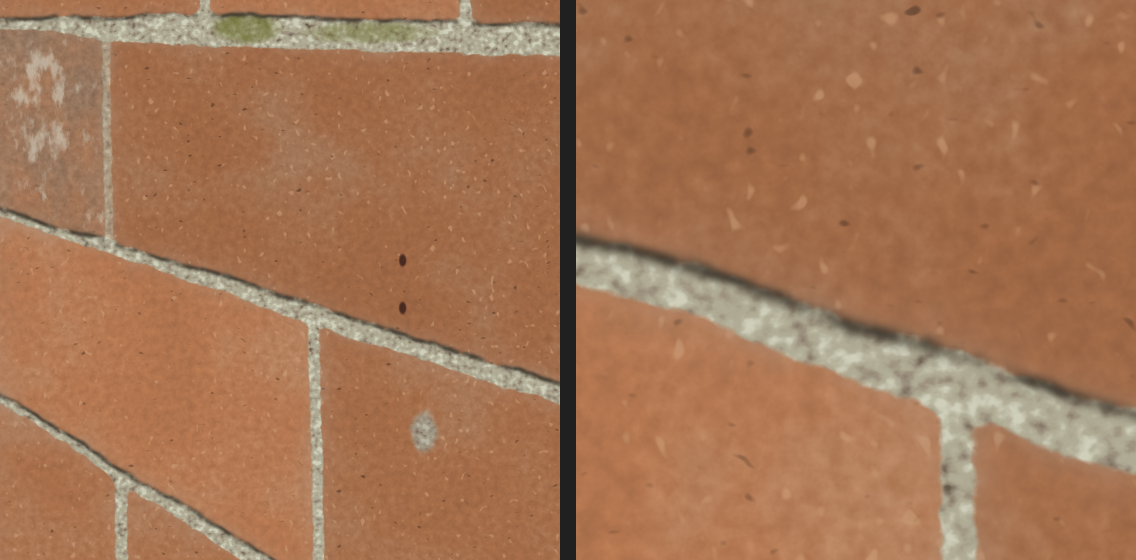
Left: the whole. Right: its middle third, enlarged.
Give the GLSL for this texture, as a Shadertoy shader.

```glsl
// Close view of worn orange brickwork with fanned, crumbly grey mortar joints.

vec2 hashGradient(vec2 p) {
    p = vec2(dot(p, vec2(127.1, 311.7)), dot(p, vec2(269.5, 183.3)));
    return 2.0 * fract(sin(p) * 43758.55) - 1.0;
}

float noise(vec2 p) {
    vec2 i = floor(p), f = fract(p);
    vec2 u = f * f * f * (f * (f * 6.0 - 15.0) + 10.0);
    vec2 e = vec2(0, 1);
    return mix(mix(dot(hashGradient(i), f), dot(hashGradient(i + e.yx), f - e.yx), u.x),
               mix(dot(hashGradient(i + e.xy), f - e.xy), dot(hashGradient(i + 1.0), f - 1.0), u.x), u.y);
}

float fbm(vec2 p) {
    float sum = 0.0, amp = 0.6;
    for (int i = 0; i < 4; i++) {
        sum += amp * noise(p);
        p = mat2(1.6, 1.2, -1.2, 1.6) * p + 7.3;
        amp *= 0.55;
    }
    return sum;
}

float smoothMin(float a, float b, float k) {
    float h = max(k - abs(a - b), 0.0) / k;
    return min(a, b) - 0.25 * h * h * k;
}

// Soft elliptical spot: 1 at its centre, 0 well outside
float spot(vec2 p, vec2 centre, vec2 radius) {
    return 1.0 - smoothstep(0.6, 1.2, length((p - centre) / radius));
}

vec3 brickColour(vec2 p, float row, float column, float jointDistance) {
    float mottle = fbm(p * 5.0 + row * 3.0);
    float grain = fbm(p * 75.0);
    vec3 colour = mix(vec3(0.67, 0.44, 0.295), vec3(0.65, 0.48, 0.36),
                      smoothstep(-0.1, 0.5, mottle + 0.4 * grain));
    colour += 0.04 * hashGradient(vec2(row, column)).x * vec3(1.0, 0.7, 0.5);
    colour *= 1.0 + 0.17 * grain + 0.1 * mottle;

    // Pale flecks and small pits
    float fleck = smoothstep(0.26, 0.5, noise(p * vec2(95, 80)) + 0.25 * mottle);
    colour = mix(colour, vec3(0.80, 0.62, 0.47), 0.55 * fleck);
    colour *= 1.0 - 0.3 * smoothstep(0.36, 0.6, noise(p * vec2(70, 110) + 31.0));

    // Lime haze beside the joints and along the left side
    float haze = 0.5 * exp(-max(jointDistance, 0.0) / 0.014) + 0.35 * exp(-p.x / 0.04);
    haze *= clamp(0.6 + 1.4 * fbm(p * 16.0), 0.0, 1.0);
    colour = mix(colour, vec3(0.68, 0.57, 0.49), haze);

    // Weathered grey brick at the upper left, with chalky streaks
    if (row == 0.0 && column < 0.0) {
        float wear = smoothstep(-0.35, 0.4, fbm(p * vec2(14, 9)) + 0.9 * (p.y - 0.75));
        colour = mix(colour, vec3(0.56, 0.46, 0.38) * (1.0 + 0.3 * grain), 0.35 + 0.5 * wear);
        float chalk = smoothstep(0.12, 0.5, fbm(p * vec2(42, 22)) + 0.25 * spot(p, vec2(0.07, 0.8), vec2(0.06, 0.14)));
        colour = mix(colour, vec3(0.79, 0.75, 0.68), 0.75 * chalk);
    }
    return colour;
}

vec3 mortarColour(vec2 p) {
    float crumbs = fbm(p * vec2(48, 60)) + 0.6 * noise(p * 120.0);
    vec3 colour = mix(vec3(0.59, 0.54, 0.47), vec3(0.69, 0.67, 0.58), smoothstep(-0.35, 0.0, crumbs));
    colour = mix(colour, vec3(0.81, 0.81, 0.73), smoothstep(0.0, 0.35, crumbs));
    return mix(colour, vec3(0.35, 0.31, 0.24), 0.8 * smoothstep(0.25, 0.6, -crumbs));
}

void mainImage(out vec4 fragColor, in vec2 fragCoord) {
    vec2 p = fragCoord / iResolution.xy;
    float soft = max(0.002, 1.2 / iResolution.y);

    // Beds fan out to the right: v counts them downwards from the top one
    float spacing = 0.335 + 0.297 * p.x;
    float v = (0.957 - 0.03 * p.x - p.y) / spacing;
    float row = floor(v);
    float bed = max(floor(v + 0.5), 0.0);
    float slope = 0.03 + 0.297 * bed;
    float aboveBed = (bed - v) * spacing / sqrt(1.0 + slope * slope);
    aboveBed += 0.008 * noise(p * 11.0) + 0.005 * noise(p * 37.0);
    float bedHalf = bed < 0.5 ? mix(0.010, 0.028, smoothstep(0.0, 0.35, p.x))
                              : mix(0.007, 0.017, smoothstep(0.0, 0.6, p.x));

    // Upright joints, shifted from row to row
    float offset = vec4(0.385, 0.207, 0.569, 0.218)[int(clamp(row + 1.0, 0.0, 3.0))];
    float period = row < 0.0 ? 0.465 : 0.85;
    float along = (p.x + 0.02 * p.y - offset) / period;
    float column = floor(along);
    float beside = (fract(along + 0.5) - 0.5) * period + 0.005 * noise(p * 24.0);
    float headDistance = abs(beside) - (row == 0.0 ? 0.007 : 0.010);
    float bedDistance = abs(aboveBed) - bedHalf;
    float d = smoothMin(bedDistance, headDistance, 0.018) + 0.005 * fbm(p * 65.0);

    // Bricks, mortar and moss on the top bed
    vec3 colour = brickColour(p, row, column, d);
    vec3 mortar = mortarColour(p);
    float moss = spot(p, vec2(0.44, 0.952), vec2(0.06, 0.03)) + 0.6 * spot(p, vec2(0.66, 0.942), vec2(0.12, 0.02));
    mortar = mix(mortar, vec3(0.43, 0.44, 0.20), moss * clamp(0.65 + fbm(p * 30.0), 0.0, 0.9));
    float faint = row == 0.0 && bedDistance > 0.004 ? 0.65 : 1.0;
    colour = mix(colour, mortar, faint * (1.0 - smoothstep(-soft, soft, d)));

    // Broken shadow under the bricks above each bed
    float shadow = exp(-pow((aboveBed - bedHalf + 0.001) / 0.0045, 2.0));
    shadow *= smoothstep(-0.4, 0.15, fbm(p * 22.0)) * smoothstep(-0.004, 0.006, headDistance);
    colour = mix(colour, vec3(0.24, 0.21, 0.17), 0.85 * shadow);

    // Two small holes and one mortar smear
    for (int i = 0; i < 2; i++)
        colour = mix(colour, vec3(0.25, 0.14, 0.11), 0.9 * spot(p, vec2(0.719, 0.535 - 0.085 * float(i)), vec2(0.007, 0.012)));
    float smear = spot(p + 0.012 * fbm(p * 35.0), vec2(0.757, 0.228), vec2(0.026, 0.037));
    colour = mix(colour, mortar * vec3(0.90, 0.92, 0.96), 0.85 * smear);

    fragColor = vec4(clamp(colour, 0.0, 1.0), 1.0);
}
```
